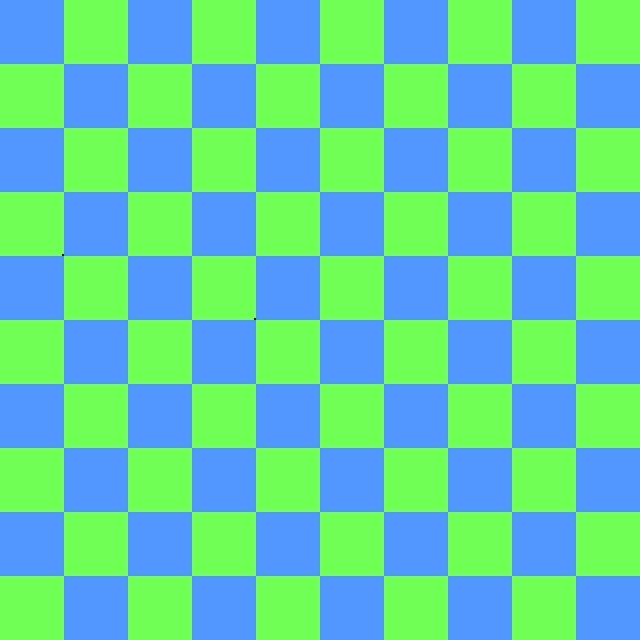
A Shadertoy shader for this pattern:

```glsl
const float CELLS = 10.0;                       // squares across and down
const vec3 GREEN = vec3(0.44, 1.00, 0.33);
const vec3 BLUE = vec3(0.32, 0.59, 1.00);
const vec3 GREEN_FRINGE = vec3(0.48, 0.95, 0.56);
const vec3 BLUE_FRINGE = vec3(0.29, 0.64, 0.78);
const vec3 SPECK = vec3(0.04, 0.10, 0.12);
const float FRINGE_INNER = 0.015;               // lengths in cell units
const float FRINGE_OUTER = 0.045;
const float SPECK_RADIUS = 0.018;
const vec2 SPECK_OFFSET = vec2(-0.015, 0.015);
const float SPECK_CHANCE = 0.05;

float hash(vec2 p) {
    return fract(sin(dot(p, vec2(127.1, 311.7))) * 43758.5);
}

// Distance to the nearest grid line on each axis
vec2 gridDistance(vec2 p) {
    return 0.5 - abs(fract(p) - 0.5);
}

// 1 on even squares, 0 on odd ones, antialiased along the grid lines
float checker(vec2 p, float pixel) {
    vec2 side = 1.0 - 2.0 * mod(floor(p), 2.0);
    vec2 wave = side * clamp(gridDistance(p) / (0.5 * pixel), 0.0, 1.0);
    return 0.5 + 0.5 * wave.x * wave.y;
}

// Tiny dark dots at a few inner corners
float specks(vec2 p, float pixel) {
    vec2 corner = floor(p + 0.5);
    vec2 inner = step(0.5, corner) * step(corner, vec2(CELLS - 0.5));
    float present = step(hash(corner), SPECK_CHANCE) * inner.x * inner.y;
    float d = length(p - corner - SPECK_OFFSET) - SPECK_RADIUS;
    return present * (1.0 - smoothstep(-0.5 * pixel, 0.5 * pixel, d));
}

void mainImage(out vec4 fragColor, in vec2 fragCoord) {
    vec2 p = CELLS * fragCoord / iResolution.xy;
    float pixel = CELLS / min(iResolution.x, iResolution.y);

    // Flat squares
    float even = checker(p, pixel);
    vec3 color = mix(BLUE, GREEN, even);

    // Muted fringe where neighbouring colours bleed, but not at the canvas border
    vec2 border = min(p, CELLS - p);
    vec2 d = mix(vec2(0.5), gridDistance(p), step(0.5, border));
    float fringe = 1.0 - smoothstep(FRINGE_INNER, FRINGE_OUTER, min(d.x, d.y));
    color = mix(color, mix(BLUE_FRINGE, GREEN_FRINGE, even), fringe);

    color = mix(color, SPECK, specks(p, pixel));
    fragColor = vec4(color, 1.0);
}
```
